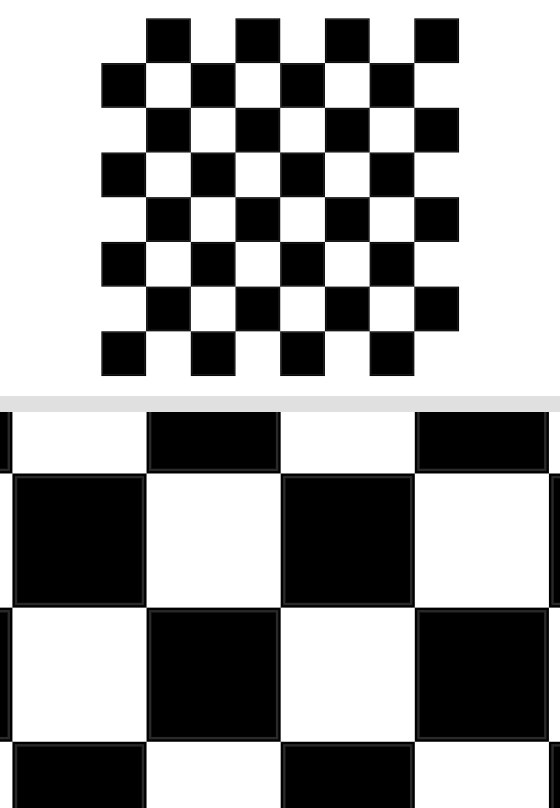
Top: the whole. Bottom: its middle third, enlarged.
Give the GLSL for this pattern, as a Shadertoy shader.

```glsl
const float CELLS = 8.0;                     // squares per side
const float CELL_SIZE = 0.1129;              // fraction of canvas height
const vec2 BOARD_CENTER = vec2(0.5004, 0.502);
const float RIM_INSET = 0.027;               // in cells
const float RIM_WIDTH = 0.018;               // in cells
const vec3 PAPER = vec3(1.0);
const vec3 INK = vec3(0.0);
const vec3 RIM = vec3(0.16);

// Signed distance to the nearest grid line, positive in even cells
vec2 alternatingDistance(vec2 p) {
    return abs(mod(p - 0.5, 2.0) - 1.0) - 0.5;
}

// Antialiased checker: 1 where column and row parity agree
float checker(vec2 p, float pixel) {
    vec2 side = clamp(2.0 * alternatingDistance(p) / pixel, -1.0, 1.0);
    return 0.5 + 0.5 * side.x * side.y;
}

// Coverage of the whole board
float boardMask(vec2 p, float pixel) {
    vec2 inside = 0.5 * CELLS - abs(p - 0.5 * CELLS);
    vec2 cover = clamp(inside / pixel + 0.5, 0.0, 1.0);
    return cover.x * cover.y;
}

// Thin line just inside each square's edge
float innerRim(vec2 p, float pixel) {
    vec2 toEdge = 0.5 - abs(fract(p) - 0.5);
    float offset = abs(min(toEdge.x, toEdge.y) - RIM_INSET);
    float cover = (0.5 * RIM_WIDTH - offset) / pixel + 0.5;
    return clamp(cover, 0.0, min(1.0, RIM_WIDTH / pixel));
}

void mainImage(out vec4 fragColor, in vec2 fragCoord) {
    // Board coordinates: one unit per square, origin at its lower left
    float pixel = 1.0 / (CELL_SIZE * iResolution.y);
    vec2 p = (fragCoord - BOARD_CENTER * iResolution.xy) * pixel + 0.5 * CELLS;

    // Clamping keeps the outer edges from being smoothed twice
    vec2 held = clamp(p, 0.5, CELLS - 0.5);
    float dark = checker(held, pixel) * boardMask(p, pixel);

    vec3 square = mix(INK, RIM, innerRim(p, pixel));
    fragColor = vec4(mix(PAPER, square, dark), 1.0);
}
```
